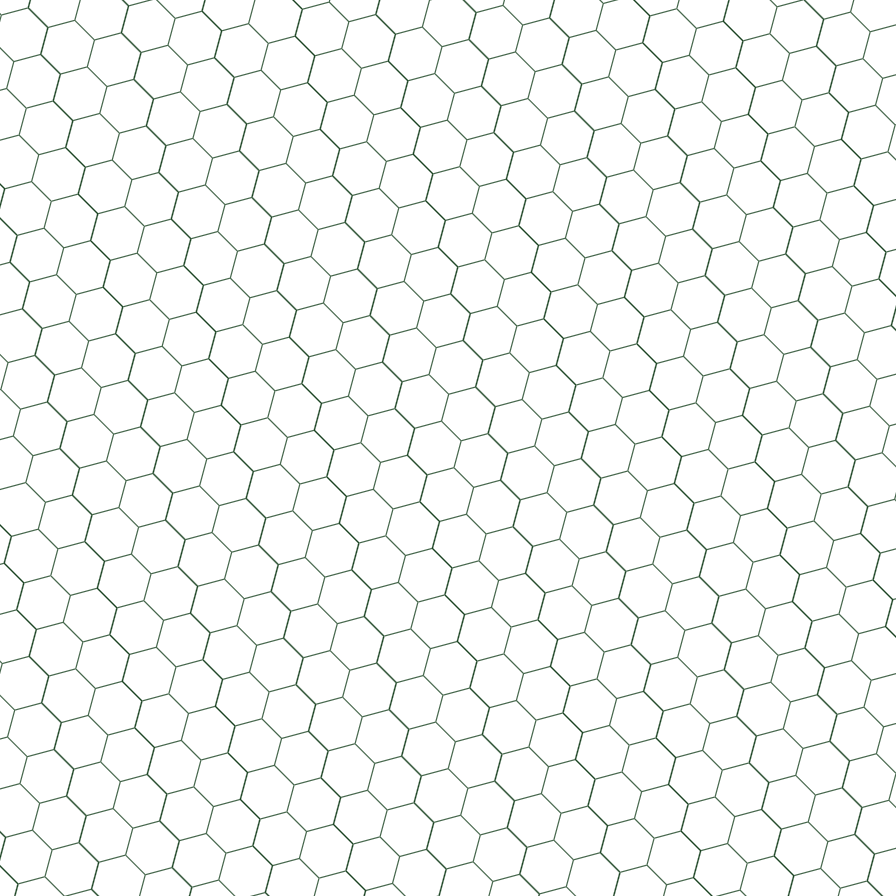
Give the GLSL for this pattern, as a Shadertoy shader.

```glsl
// Tilted honeycomb of fine green lines on white, every other zigzag column heavier.

const float SPACING = 0.0538;             // distance between neighbouring cells
const float SIDE = SPACING / sqrt(3.0);   // length of one cell edge
const float TILT = radians(15.0);
const vec2 ANCHOR = vec2(0.4349, 0.6259); // a corner on a heavy column
const float FINE_WIDTH = 0.00111;
const float HEAVY_WIDTH = 0.00157;
const vec3 PAPER = vec3(1.0);
const vec3 INK = vec3(0.10, 0.26, 0.13);

// Rotates the plane so that the columns run vertically.
vec2 rotate(vec2 p, float angle) {
    float c = cos(angle), s = sin(angle);
    return vec2(c * p.x + s * p.y, c * p.y - s * p.x);
}

// Repeats a coordinate, centred on zero.
float centered(float x, float period) {
    return mod(x + 0.5 * period, period) - 0.5 * period;
}

// Distance to a zigzag column; lean is the side its middle corners point to.
float zigzagDistance(float x, float rise, float lean) {
    float middle = 0.25 * SIDE * lean;
    float offset = centered(x - middle, 3.0 * SIDE) + middle;
    return abs(0.5 * sqrt(3.0) * offset - 0.5 * lean * rise);
}

// Distance to the short bars that join the columns.
float barDistance(float x, float height, float center) {
    float along = abs(centered(x - center, 3.0 * SIDE)) - 0.5 * SIDE;
    return max(along, height);
}

// Share of the filter footprint covered by a line of the given width.
float lineCoverage(float dist, float width, float footprint) {
    float upper = min(dist + 0.5 * footprint, 0.5 * width);
    float lower = max(dist - 0.5 * footprint, -0.5 * width);
    return max(upper - lower, 0.0) / footprint;
}

void mainImage(out vec4 fragColor, in vec2 fragCoord) {
    vec2 p = rotate(fragCoord / iResolution.y - ANCHOR, TILT);
    float footprint = 1.25 / iResolution.y;

    // Fold each row about its middle.
    float rise = abs(centered(p.y, SPACING));

    // Columns alternate between heavy and fine.
    float heavy = zigzagDistance(p.x, rise, -1.0);
    float fine = zigzagDistance(p.x - SIDE, rise, 1.0);

    // Bars sit at alternating heights between the columns.
    float bars = min(barDistance(p.x, rise, 0.5 * SIDE),
                     barDistance(p.x, 0.5 * SPACING - rise, 2.0 * SIDE));

    float ink = max(lineCoverage(heavy, HEAVY_WIDTH, footprint),
                    lineCoverage(min(fine, bars), FINE_WIDTH, footprint));
    fragColor = vec4(mix(PAPER, INK, ink), 1.0);
}
```
